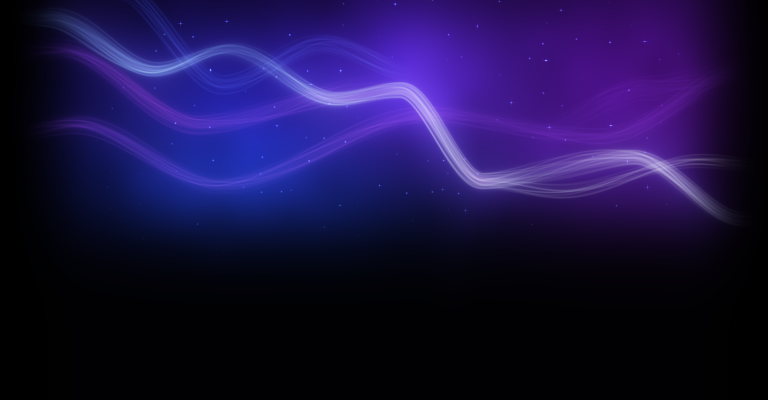
This background is drawn by a Shadertoy shader. Its source:

```glsl
// Flowing ribbons of light over a violet and blue haze that fades to black.
// Each ribbon follows a chain of smooth bends and is drawn as a bundle of
// waving strands; the haze is a sum of soft glows, with hashed stars on top.

const float ASPECT = 1.92;          // design width, with height 1
const int STRANDS = 15;
const float STRAND_WIDTH = 0.0022;
const float STAR_CELL = 0.042;
const float STAR_CHANCE = 0.30;

const vec3 BASE = vec3(0.004, 0.004, 0.012);
const vec3 BLUE_HAZE = vec3(0.07, 0.08, 0.42);
const vec3 DEEP_BLUE = vec3(0.02, 0.06, 0.18);
const vec3 VIOLET_HAZE = vec3(0.22, 0.10, 0.48);
const vec3 PURPLE_HAZE = vec3(0.22, 0.04, 0.36);
const vec3 INDIGO_TOP = vec3(0.09, 0.02, 0.22);
const vec3 ICE = vec3(0.42, 0.66, 1.05);
const vec3 PEARL = vec3(0.74, 0.80, 0.88);
const vec3 VIOLET = vec3(0.42, 0.16, 0.85);
const vec3 MAGENTA = vec3(0.62, 0.16, 0.80);
const vec3 AZURE = vec3(0.16, 0.24, 0.85);

float hash(vec2 p) {
    vec3 q = fract(vec3(p.xyx) * 0.1031);
    q += dot(q, q.yzx + 33.33);
    return fract((q.x + q.y) * q.z);
}

float noise(vec2 p) {
    vec2 i = floor(p), f = fract(p);
    f = f * f * (3.0 - 2.0 * f);
    return mix(mix(hash(i), hash(i + vec2(1, 0)), f.x),
               mix(hash(i + vec2(0, 1)), hash(i + vec2(1, 1)), f.x), f.y);
}

float bell(float x, float center, float width) {
    float d = (x - center) / width;
    return exp(-d * d);
}

float glow(vec2 p, vec2 center, vec2 radius) {
    vec2 d = (p - center) / radius;
    return exp(-dot(d, d));
}

float bend(float x, float a, float b, float rise) { return rise * smoothstep(a, b, x); }

float span(float x, float a, float b, float fade) {
    return smoothstep(a, a + fade, x) * (1.0 - smoothstep(b - fade, b, x));
}

// Height of each ribbon's centre line
float ribbonHeight(int id, float x) {
    if (id == 0) return 0.957 + bend(x, 0.12, 0.39, -0.132) + bend(x, 0.39, 0.57, 0.05)
        + bend(x, 0.57, 0.84, -0.125) + bend(x, 0.84, 1.00, 0.025)
        + bend(x, 1.00, 1.21, -0.228) + bend(x, 1.21, 1.58, 0.06) + bend(x, 1.58, 1.86, -0.155);
    if (id == 1) return 0.86 + bend(x, 0.0, 0.12, 0.015) + bend(x, 0.15, 0.50, -0.185)
        + bend(x, 0.50, 0.98, 0.10);
    if (id == 2) return 0.668 + bend(x, 0.02, 0.19, 0.022) + bend(x, 0.19, 0.55, -0.152)
        + bend(x, 0.55, 1.08, 0.177) + bend(x, 1.08, 1.50, -0.06) + bend(x, 1.50, 1.90, 0.18);
    if (id == 3) return 1.03 + bend(x, 0.29, 0.56, -0.24) + bend(x, 0.56, 0.81, 0.10)
        + bend(x, 0.81, 1.05, -0.08);
    if (id == 4) return 0.542 + bend(x, 1.20, 1.40, -0.02) + bend(x, 1.40, 1.75, 0.074)
        + bend(x, 1.75, 1.92, -0.01);
    return 0.66 + bend(x, 1.32, 1.62, 0.12) + bend(x, 1.62, 1.90, 0.05);
}

// Returns fine strands, soft body and wide halo of a ribbon
vec3 ribbon(vec2 p, int id, float spread) {
    float y = ribbonHeight(id, p.x);
    float slope = (ribbonHeight(id, p.x + 0.004) - ribbonHeight(id, p.x - 0.004)) / 0.008;
    float d = (p.y - y) / sqrt(1.0 + slope * slope);
    float width = max(STRAND_WIDTH, 0.7 / iResolution.y);
    float lines = 0.0;
    for (int i = 0; i < STRANDS; i++) {
        vec2 key = vec2(float(i) + 1.0, float(id) * 7.0 + 3.0);
        float phase = 6.2832 * hash(key);
        float rate = mix(3.0, 8.0, hash(key + 21.0));
        float offset = spread * (0.75 * sin(p.x * rate + phase) + 0.35 * sin(p.x * 3.1 + phase * 3.0));
        lines += mix(0.25, 1.0, hash(key + 47.0)) * bell(d, offset, width);
    }
    return vec3(lines, bell(d, 0.0, spread * 0.8), exp(-abs(d) / 0.045));
}

vec3 haze(vec2 p) {
    float cloud = 0.6 * noise(p * 5.0) + 0.4 * noise(p * 11.0 + 9.0);
    vec3 c = BLUE_HAZE * glow(p, vec2(0.55, 0.74), vec2(0.45, 0.25));
    c += DEEP_BLUE * glow(p, vec2(0.74, 0.50), vec2(0.48, 0.18));
    c += DEEP_BLUE * 1.3 * glow(p, vec2(0.54, 0.58), vec2(0.25, 0.14));
    c += VIOLET_HAZE * glow(p, vec2(1.07, 0.79), vec2(0.25, 0.18));
    c += PURPLE_HAZE * glow(p, vec2(1.60, 0.76), vec2(0.34, 0.30));
    c += VIOLET_HAZE * 0.45 * glow(p, vec2(1.48, 0.57), vec2(0.32, 0.15));
    c += INDIGO_TOP * glow(p, vec2(1.05, 0.98), vec2(0.72, 0.32));
    return c * mix(0.78, 1.18, cloud) * smoothstep(0.12, 0.52, p.y);
}

float stars(vec2 p) {
    vec2 cell = floor(p / STAR_CELL);
    vec2 place = 0.2 + 0.6 * vec2(hash(cell + 5.0), hash(cell + 61.0));
    vec2 d = abs(p - (cell + place) * STAR_CELL);
    float size = max(0.0020, 0.6 / iResolution.y);
    float cross = exp(-(d.x + d.y) / 0.003 - min(d.x, d.y) / 0.0007) * step(0.9, hash(cell + 83.0));
    float dotLight = exp(-dot(d, d) / (size * size));
    float power = pow(hash(cell + 17.0), 2.0);
    return (dotLight * power + cross) * step(hash(cell + 31.0), STAR_CHANCE);
}

void mainImage(out vec4 fragColor, in vec2 fragCoord) {
    vec2 p = fragCoord / iResolution.xy * vec2(ASPECT, 1.0);
    float x = p.x;
    vec3 color = BASE + haze(p);
    color += vec3(0.30, 0.40, 0.85) * stars(p) * smoothstep(0.34, 0.60, p.y) * span(x, 0.2, 1.8, 0.2);

    // Main ribbon, brightest along its turns
    float shine = 0.32 + 0.55 * bell(x, 0.37, 0.12) + 0.65 * bell(x, 0.82, 0.10)
        + 0.75 * bell(x, 1.06, 0.11) + 0.45 * bell(x, 1.22, 0.08) + 0.55 * bell(x, 1.63, 0.14);
    float spread = 0.018 + 0.008 * bell(x, 0.65, 0.10) + 0.010 * bell(x, 1.40, 0.15)
        + 0.008 * bell(x, 0.20, 0.12);
    vec3 r = ribbon(p, 0, spread) * shine * span(x, 0.0, 1.92, 0.17);
    vec3 tint = mix(ICE, PEARL, smoothstep(0.6, 1.2, x));
    vec3 light = tint * (0.34 * r.x + 0.55 * r.y) + vec3(0.16, 0.13, 0.50) * r.z;
    light += MAGENTA * 0.30 * r.y * (bell(x, 0.90, 0.10) + bell(x, 1.20, 0.05));

    // Secondary ribbons
    r = ribbon(p, 1, 0.024) * span(x, 0.0, 1.0, 0.25);
    light += mix(VIOLET, MAGENTA, bell(x, 0.42, 0.14)) * (0.16 * r.x + 0.24 * r.y + 0.10 * r.z);
    r = ribbon(p, 2, 0.022) * span(x, 0.0, 1.90, 0.22) * mix(1.0, 0.55, smoothstep(0.9, 1.2, x));
    light += mix(VIOLET, AZURE, 0.3 * bell(x, 0.6, 0.2)) * (0.15 * r.x + 0.24 * r.y + 0.13 * r.z);
    r = ribbon(p, 3, 0.024) * span(x, 0.26, 1.05, 0.12);
    light += AZURE * (0.16 * r.x + 0.12 * r.y);
    r = ribbon(p, 4, 0.016) * span(x, 1.18, 1.92, 0.16);
    light += PEARL * (0.13 * r.x + 0.06 * r.y);
    r = ribbon(p, 5, 0.028) * span(x, 1.32, 1.90, 0.22);
    light += VIOLET * (0.05 * r.x + 0.08 * r.y);

    // Screen the light over the haze, then darken the sides
    color = 1.0 - (1.0 - color) * exp(-light);
    color *= smoothstep(0.0, 0.24, x) * (1.0 - smoothstep(1.68, 1.95, x));
    fragColor = vec4(clamp(color, 0.0, 1.0), 1.0);
}
```
